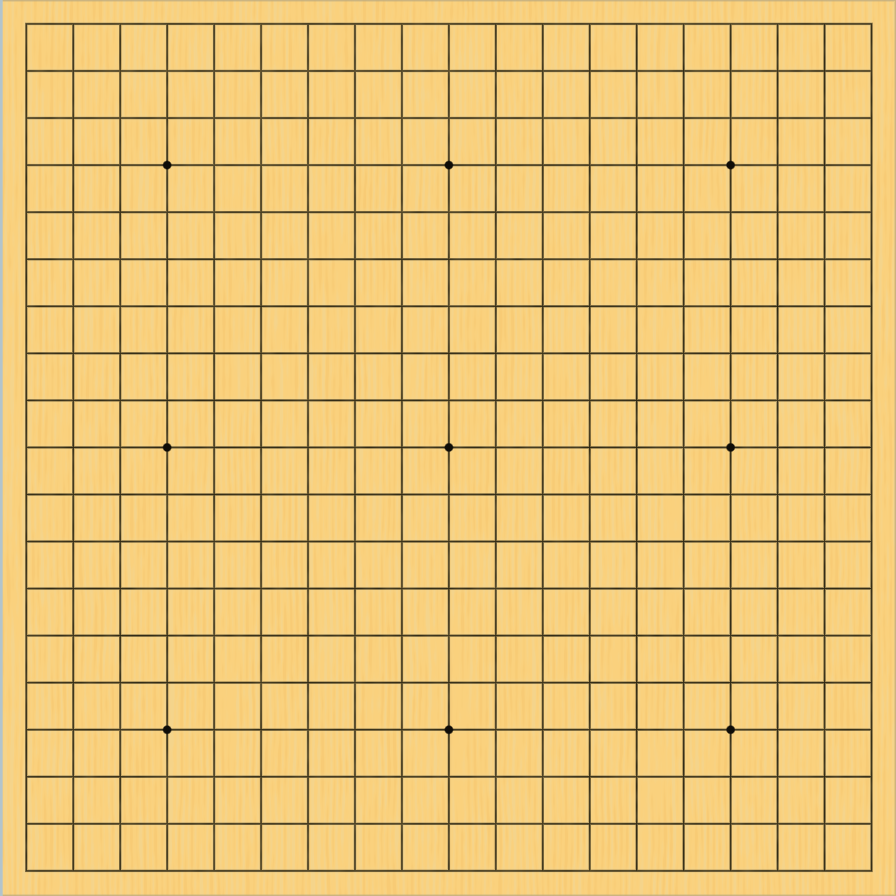
Give the GLSL for this pattern, as a WebGL 1 fragment shader.

```glsl
precision highp float;
// A wooden board with an 18 by 18 cell grid, nine star points and fine vertical grain.

uniform vec2 u_resolution;

const float CELLS = 18.0;
const vec2 GRID_MIN = vec2(0.0293, 0.0280);
const vec2 GRID_MAX = vec2(0.9727, 0.9733);
const float LINE_WIDTH = 0.0021;
const float STAR_RADIUS = 0.0047;

const vec3 WOOD = vec3(0.980, 0.820, 0.490);
const vec3 WOOD_PALE = vec3(0.955, 0.832, 0.555);
const vec3 WOOD_DEEP = vec3(0.965, 0.780, 0.435);
const vec3 INK = vec3(0.130, 0.115, 0.050);
const vec3 STAR_INK = vec3(0.06, 0.05, 0.03);
const vec3 EDGE_BLUE = vec3(0.70, 0.77, 0.80);
const vec3 EDGE_TAN = vec3(0.74, 0.67, 0.50);

float hash(vec2 p) {
  vec3 q = fract(vec3(p.xyx) * 0.1031);
  q += dot(q, q.yzx + 33.33);
  return fract((q.x + q.y) * q.z);
}

float valueNoise(vec2 p) {
  vec2 cell = floor(p);
  vec2 f = fract(p);
  f = f * f * (3.0 - 2.0 * f);
  float low = mix(hash(cell), hash(cell + vec2(1.0, 0.0)), f.x);
  float high = mix(hash(cell + vec2(0.0, 1.0)), hash(cell + vec2(1.0, 1.0)), f.x);
  return mix(low, high, f.y);
}

// Coverage of a shape from its signed distance
float coverage(float dist, float pixel) {
  return clamp(0.5 - dist / pixel, 0.0, 1.0);
}

// Narrow upright fibres, slightly bent and broken along their length
vec3 woodGrain(vec2 p) {
  float bend = (valueNoise(p * vec2(30.0, 16.0)) - 0.5) * 0.0025;
  float x = p.x + bend;
  float fibre = valueNoise(vec2(x * 290.0, p.y * 14.0));
  float streak = 0.5 + 0.5 * sin(x * 920.0 + 2.5 * valueNoise(vec2(x * 45.0, p.y * 5.0)));
  float fleck = valueNoise(p * vec2(330.0, 75.0));
  float tone = 0.45 * fibre + 0.35 * streak + 0.20 * fleck;
  vec3 color = mix(WOOD, WOOD_PALE, 0.85 * smoothstep(0.48, 0.78, tone));
  return mix(color, WOOD_DEEP, 0.6 * (1.0 - smoothstep(0.18, 0.46, tone)));
}

// Distance to the nearest ruled line, trimmed to the grid rectangle
float gridDistance(vec2 p, vec2 pitch) {
  vec2 nearest = clamp(floor((p - GRID_MIN) / pitch + 0.5), 0.0, CELLS);
  vec2 toLine = abs(p - GRID_MIN - nearest * pitch);
  vec2 outside = max(max(GRID_MIN - p, p - GRID_MAX), 0.0);
  float vertical = max(toLine.x, outside.y);
  float horizontal = max(toLine.y, outside.x);
  return min(vertical, horizontal) - 0.5 * LINE_WIDTH;
}

// Stars sit on lines 3, 9 and 15 in each direction
float starDistance(vec2 p, vec2 pitch) {
  vec2 lines = (p - GRID_MIN) / pitch;
  vec2 star = 3.0 + 6.0 * clamp(floor((lines - 3.0) / 6.0 + 0.5), 0.0, 2.0);
  return length((lines - star) * pitch) - STAR_RADIUS;
}

void main() {
  vec2 uv = gl_FragCoord.xy / u_resolution;
  float pixel = 1.0 / min(u_resolution.x, u_resolution.y);
  vec2 pitch = (GRID_MAX - GRID_MIN) / CELLS;

  vec3 color = woodGrain(uv);

  // Soft halo and ruled lines with faint ink variation
  float lineDist = gridDistance(uv, pitch);
  color = mix(color, WOOD_PALE, 0.35 * (1.0 - smoothstep(0.0, 0.005, lineDist)));
  float ink = 0.82 + 0.12 * valueNoise(uv * 90.0);
  color = mix(color, INK, ink * coverage(lineDist, max(pixel, 0.0016)));
  color = mix(color, STAR_INK, coverage(starDistance(uv, pitch), max(pixel, 0.0016)));

  // Thin board rims: cool on the left, muted elsewhere
  float rim = min(1.0 - uv.x, min(uv.y, 1.0 - uv.y));
  color = mix(color, EDGE_TAN, 0.75 * coverage(rim - 0.0016, pixel));
  color = mix(color, EDGE_BLUE, coverage(uv.x - 0.0030, pixel));

  gl_FragColor = vec4(color, 1.0);
}
```
